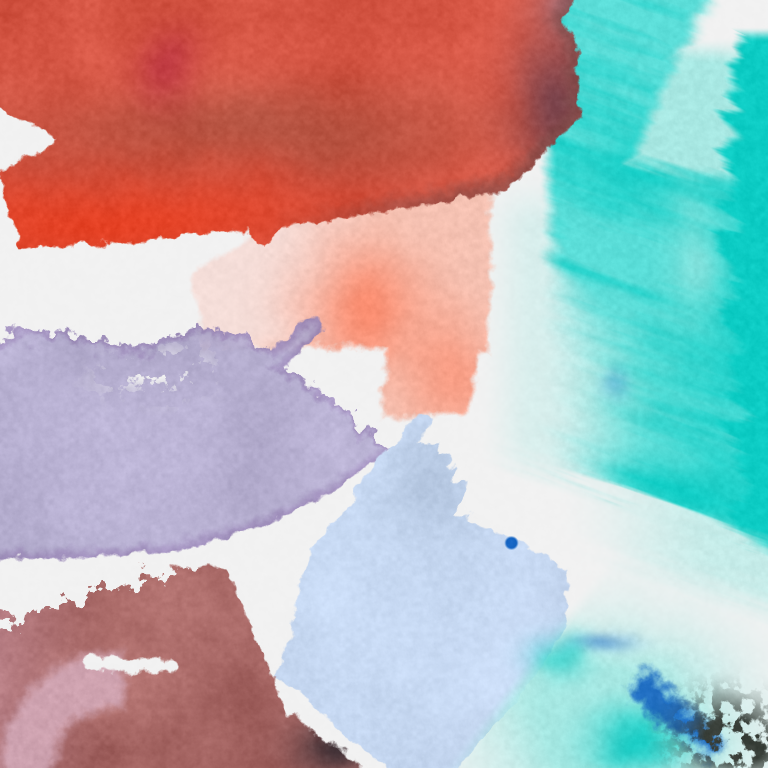
A Shadertoy shader for this background:

```glsl
// Abstract watercolour washes on white paper: red, coral, lavender, blue, maroon, teal.
// Each wash is a depth field (positive inside) built from lines and curves,
// roughened with noise, then tinted by soft pools of pigment.

#define PAPER vec3(.947)
#define RED vec3(.84, .34, .27)
#define CORAL vec3(.98, .53, .41)
#define LAVENDER vec3(.7, .67, .81)
#define SKY vec3(.775, .845, .945)
#define MAROON vec3(.66, .41, .4)
#define TEAL vec3(.05, .8, .77)
#define MINT vec3(.66, .91, .89)
#define BLUE vec3(.08, .39, .76)
#define ROUGH .018
#define EDGE .002
#define GRAIN .07

vec2 p, w; // canvas position, and the same warped by noise

float hash(vec2 q) { return fract(sin(dot(q, vec2(127.1, 311.7))) * 43758.5); }

float noise(vec2 q) {
    vec2 i = floor(q), f = fract(q), e = vec2(1, 0);
    f *= f * (3. - 2. * f);
    return mix(mix(hash(i), hash(i + e), f.x),
               mix(hash(i + e.yx), hash(i + e.xx), f.x), f.y);
}

// Layered noise centred on zero
float fbm(vec2 q) {
    float sum = -.47, amp = .5;
    for (int i = 0; i < 4; i++) {
        sum += amp * noise(q);
        q = mat2(1.6, 1.2, -1.2, 1.6) * q + 7.3;
        amp *= .5;
    }
    return sum;
}

// Soft elliptical pool of pigment
float pool(float cx, float cy, float rx, float ry) {
    vec2 q = (w - vec2(cx, cy)) / vec2(rx, ry);
    return exp(-dot(q, q));
}

// Distance to a segment
float stroke(float ax, float ay, float bx, float by) {
    vec2 a = vec2(ax, ay), d = vec2(bx, by) - a;
    return length(p - a - d * clamp(dot(p - a, d) / dot(d, d), 0., 1.));
}

float ink(float depth, float soft) { return smoothstep(-soft, soft, depth); }

void wash(inout vec3 col, vec3 pigment, float amount) {
    col = mix(col, pigment, clamp(amount, 0., 1.));
}

void mainImage(out vec4 fragColor, in vec2 fragCoord) {
    p = fragCoord / iResolution.xy;
    float x = p.x, y = p.y, cloud = fbm(p * 9.), fine = fbm(p * 75.);
    float jag = ROUGH * fine, wave = .03 * cloud;
    float bristle = fbm((p + .35 * p.yx) * vec2(5, 45));
    w = p + .05 * vec2(cloud, fbm(p * 9. + 31.));
    vec3 col = PAPER;

    // Teal brushwork on the right
    float fade = mix(.14, .025, smoothstep(.53, .7, y));
    float lower = y - .4 + .32 * (x - .68) + .09 * bristle;
    wash(col, MINT, .35 * ink(x - .66, .04) * ink(lower, .03) * ink(.74 - y, .04));
    wash(col, MINT, .6 * smoothstep(.72, .95, x) * ink(lower + .08, .04));
    vec3 teal = mix(vec3(.36, .87, .85), TEAL, clamp(.15 + 2. * bristle + cloud, 0., 1.));
    wash(teal, TEAL, .8 * pool(1., .57, .11, .13) + .75 * pool(.92, .36, .16, .045));
    wash(teal, TEAL, .6 * pool(.84, .77, .13, .035));
    wash(teal, MINT, .6 * pool(.91, .66, .04, .09) + .7 * pool(.76, .49, .09, .08));
    float gap = min(x - .83 - .45 * (y - .8), y - .79 + .2 * (x - .85)) + .05 * bristle;
    wash(teal, MINT, ink(gap, .012));
    wash(teal, PAPER, ink(min(gap, y - .93 + wave), .02));
    wash(teal, TEAL, ink(min(x - .96 + .1 * bristle, .955 - y), .01));
    wash(col, teal, smoothstep(0., fade, x - .7 + .03 * bristle) * ink(lower, .012));
    wash(col, BLUE, .25 * pool(.8, .5, .015, .02));

    // Coral wash
    float body = min(min(x - .255, .633 - x), min(y - .543, .525 + .5 * x - y));
    float foot = min(min(x - .5, .555 - y), min(y - .457, .56 + .12 * y - x));
    vec3 tint = mix(vec3(.96, .87, .85), vec3(.96, .76, .7), smoothstep(.34, .52, x));
    wash(tint, CORAL, .9 * pool(.47, .6, .075, .07) + .6 * pool(.59, .51, .06, .08));
    wash(tint, CORAL, .6 * pool(.43, .55, .06, .012));
    wash(col, tint, ink(max(body, foot) + jag + wave, .006));

    // Lavender wash with a dry upper edge
    float crest = min(.562 + .012 * sin(x * 29.), .827 - .81 * x) - y;
    float depth = min(y - .272 - 1.1 * x * x * x + jag, crest + 2.5 * jag);
    depth = max(depth, .014 - stroke(.35, .52, .405, .572) + jag);
    tint = LAVENDER + .12 * cloud - vec3(.09, .13, .08) * smoothstep(.018, 0., depth);
    float speck = pool(.2, .515, .06, .025) * smoothstep(.08, .15, fine);
    wash(col, tint, ink(depth, EDGE) * (.93 - speck));

    // Sky blue wash with a streaked tip
    float streak = .05 * fbm(vec2(x - y, .2 * (x + y)) * 42.);
    float left = min(1.1 * x - .161 - y, x - .325 - .29 * y);
    float right = min(.742 - x, max(.63 - .5 * x - y, min(.6 - x, .42 - y) + streak));
    depth = min(min(left, right), min(y - .426 + .85 * x, y - 1.3 * x + .78));
    depth = max(depth + wave, .01 - stroke(.47, .36, .552, .452)) + jag;
    wash(col, SKY + .1 * cloud - .05 * pool(.56, .37, .05, .05), ink(depth, EDGE));

    // Maroon wash with a pale arc and a bare streak
    float slope = max(.97 - 2.4 * x, .376 - .8 * x) - y;
    float crown = min(.19 + .3 * x + 3. * jag + wave, .262) - y;
    tint = mix(vec3(.76, .54, .57), MAROON, smoothstep(-.06, .16, x)) + .25 * cloud;
    float arc = .035 - abs(length(p - vec2(.15, 0)) - .115);
    wash(tint, vec3(.83, .67, .73), .85 * ink(min(arc, .16 - x) + jag, .012));
    wash(tint, vec3(.25, .19, .21), pool(.44, .02, .055, .035));
    wash(col, tint, ink(min(crown, .5 * slope) + jag, EDGE));
    wash(col, PAPER, ink(.009 - stroke(.12, .137, .222, .132) + jag, EDGE));

    // Teal and blue bloom in the lower right corner
    wash(col, MINT, 1.4 * pool(.79, .05, .15, .12) * ink(x - .59 - .78 * y, .015));
    wash(col, TEAL, .9 * pool(.83, .03, .06, .035) + .6 * pool(.73, .14, .03, .03));
    float vein = ink(.018 - stroke(.84, .105, .93, .03) + 2. * jag + wave, .014);
    wash(col, BLUE, .45 * pool(.78, .16, .04, .012) + .9 * vein);
    wash(col, RED * .25 + TEAL * .2, 1.5 * pool(.95, .04, .055, .04) * ink(fine, .07));

    // Red wash with a dripping hem and a notch on the left
    float hem = y - .677 - .03 * x - .13 * x * x + max(0., .024 - 1.1 * abs(x - .345));
    float dent = (y - .972) / .022;
    float flank = min(.7 * (y - 1.07 * x - .043), .753 - .018 * exp(-dent * dent) - x);
    float notch = max(abs(y - .818) - .04 + .5 * x, x - .08);
    depth = min(min(hem, flank), min(notch, x - .222 + .29 * y)) + jag;
    tint = RED + .18 * cloud;
    wash(tint, vec3(.91, .25, .13), .9 * pool(.14, .71, .28, .065));
    wash(tint, vec3(.63, .32, .25), .6 * pool(.34, .83, .3, .05));
    wash(tint, vec3(.7, .16, .25), .6 * pool(.22, .91, .04, .05));
    wash(tint, vec3(.42, .25, .3), .85 * pool(.73, .86, .055, .09));
    wash(tint, vec3(.6, .48, .55), .8 * pool(.75, .99, .04, .05));
    wash(tint, MAROON * .7, .6 * smoothstep(.3, .65, x) * (1. - smoothstep(0., .03, depth)));
    wash(col, tint, ink(depth, EDGE));

    // Stray drop, then grain where pigment lies
    wash(col, BLUE, ink(.008 - length(p - vec2(.666, .293)), EDGE));
    col += GRAIN * (.2 + smoothstep(0., .25, distance(col, PAPER))) * fbm(p * 150.);
    fragColor = vec4(clamp(col, 0., 1.), 1);
}
```
